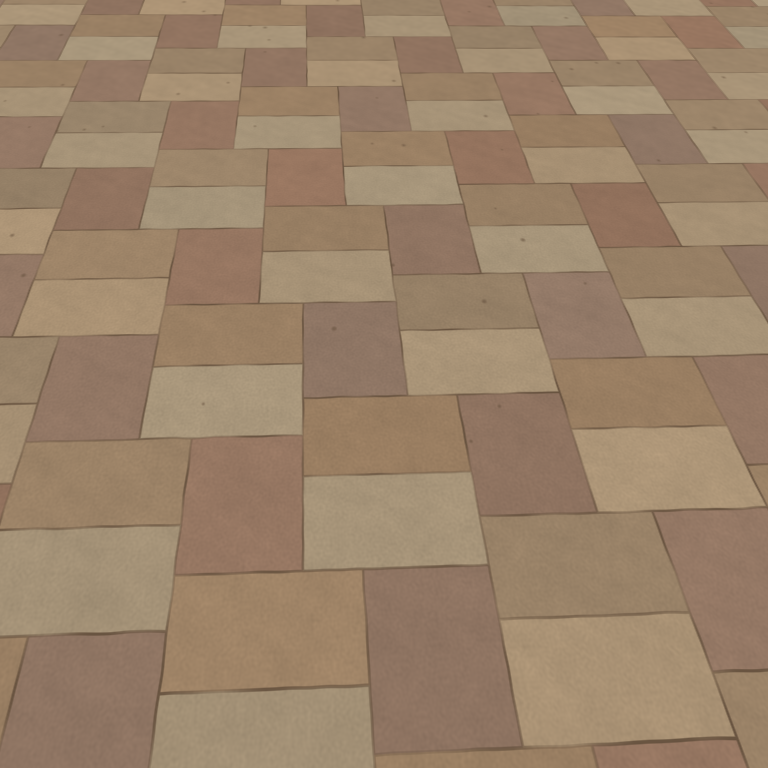
This texture is drawn by a WebGL 2 fragment shader. Its source:

```glsl
#version 300 es
precision highp float;

// Clay paving seen in perspective: pairs of flat slabs (tan behind, pale in front)
// interlock with single pink slabs in a pinwheel lattice. A homography maps the canvas
// to the ground; box coverage gives smooth slabs and joints, noise gives the wear.

uniform vec2 u_resolution;
out vec4 fragColor;

// Ground to canvas homography, one column per ground axis plus the origin
const mat3 GROUND_TO_CANVAS = mat3(0.2495, 0.0113, 0.012,
                                   0.0829, 0.3264, 0.21,
                                   0.3945, 0.2565, 1.0);
const vec2 PINK_SIZE = vec2(0.68, 0.752);    // relative to a unit pair of slabs
const vec2 PAIR_SIZE = vec2(1.0, 0.5);       // one slab of the pair
const float JOINT_HALF_WIDTH = 0.0065;
const float EDGE_WOBBLE = 0.008;
const float SOFTNESS = 1.3;                  // filter width in pixels
const float SPECK_CELL = 0.28;
const float SPECK_CHANCE = 0.09;

const vec3 PALE = vec3(0.655, 0.577, 0.468);
const vec3 TAN = vec3(0.602, 0.508, 0.402);
const vec3 PINK = vec3(0.572, 0.459, 0.383);
const vec3 JOINT = vec3(0.40, 0.32, 0.245);
const vec3 WARM_SHIFT = vec3(0.020, -0.014, -0.030);

vec2 hash2(vec2 p) {
    vec3 q = fract(p.xyx * vec3(0.1031, 0.1030, 0.0973));
    q += dot(q, q.yzx + 33.33);
    return fract((q.xx + q.yz) * q.zy);
}

float gradientNoise(vec2 p) {
    vec2 cell = floor(p), f = fract(p);
    vec2 s = f * f * f * (f * (f * 6.0 - 15.0) + 10.0);
    vec4 corner;
    for (int k = 0; k < 4; k++) {
        vec2 o = vec2(k & 1, k >> 1);
        corner[k] = dot(hash2(cell + o + 157.0) * 2.0 - 1.0, f - o);
    }
    return mix(mix(corner.x, corner.y, s.x), mix(corner.z, corner.w, s.x), s.y);
}

// Filtered coverage of a box; footprint is the filter size on the ground
float boxCoverage(vec2 p, vec2 halfSize, vec2 footprint) {
    vec2 c = clamp((halfSize - abs(p)) / footprint + 0.5, 0.0, 1.0);
    return c.x * c.y;
}

// Adds one slab to the colour sum (weight in w) and to the joint-free area
void addSlab(vec2 p, vec2 size, vec3 tint, vec2 id, vec2 footprint,
             inout vec4 sum, inout float solid) {
    float cover = boxCoverage(p, size * 0.5, footprint);
    if (cover <= 0.0) return;
    vec2 variation = hash2(id + 71.0) - 0.5;
    vec3 colour = tint * (1.0 + 0.055 * variation.x) + WARM_SHIFT * variation.y;
    // Faint diagonal firing bands, different in each slab
    float bands = gradientNoise(vec2(p.x + p.y * 2.0, p.y - p.x) * vec2(5.0, 1.5) + id * 9.7);
    colour *= 1.0 + 0.03 * bands;
    sum += vec4(colour, 1.0) * cover;
    solid += boxCoverage(p, size * 0.5 - JOINT_HALF_WIDTH, footprint);
}

// Sparse dark chips on the surface
float specks(vec2 p, float blur) {
    vec2 cell = floor(p / SPECK_CELL);
    vec2 place = hash2(cell + 311.0), kind = hash2(cell + 523.0);
    float d = length(p - (cell + 0.2 + 0.6 * place) * SPECK_CELL);
    float radius = mix(0.006, 0.017, kind.y);
    return step(kind.x, SPECK_CHANCE) * (1.0 - smoothstep(radius - blur, radius + blur, d));
}

void main() {
    vec2 uv = gl_FragCoord.xy / u_resolution;
    vec3 projected = inverse(GROUND_TO_CANVAS) * vec3(uv, 1.0);
    vec2 ground = projected.xy / projected.z;
    vec2 footprint = SOFTNESS * fwidth(ground);
    float blur = max(footprint.x, footprint.y);

    // Slightly uneven slab edges
    vec2 p = ground + EDGE_WOBBLE * vec2(gradientNoise(ground * 6.0),
                                         gradientNoise(ground * 6.0 + 40.0));

    // Pinwheel lattice: visit the cells around this point
    mat2 lattice = mat2(1.0, -PINK_SIZE.y, PINK_SIZE.x, 1.0);
    vec2 base = floor(inverse(lattice) * p);
    vec4 sum = vec4(0.0);
    float solid = 0.0;
    for (int k = 0; k < 9; k++) {
        vec2 cell = base + vec2(k % 3, k / 3) - 1.0;
        vec2 q = p - lattice * cell;
        vec2 id = cell * 3.0;
        addSlab(q - vec2(0.5, 0.25), PAIR_SIZE, PALE, id, footprint, sum, solid);
        addSlab(q - vec2(0.5, 0.75), PAIR_SIZE, TAN, id + 1.0, footprint, sum, solid);
        vec2 pinkCentre = vec2(1.0 + 0.5 * PINK_SIZE.x, 1.0 - 0.5 * PINK_SIZE.y);
        addSlab(q - pinkCentre, PINK_SIZE, PINK, id + 2.0, footprint, sum, solid);
    }
    vec3 colour = sum.rgb / max(sum.a, 0.001);

    // Mottling and sandy grain, fading where it is finer than a pixel
    float grainFade = 1.0 - smoothstep(0.006, 0.03, blur);
    colour *= 1.0 + 0.035 * gradientNoise(ground * 4.0) + 0.03 * gradientNoise(ground * 13.0);
    colour *= 1.0 + 0.06 * grainFade * gradientNoise(ground * 55.0);

    // Joints, filled and faded in places
    float jointWear = smoothstep(-0.35, 0.35, gradientNoise(ground * 3.5 + 19.0));
    float gap = clamp(1.0 - solid, 0.0, 1.0);
    colour = mix(colour, JOINT, gap * mix(0.3, 0.95, jointWear));
    colour = mix(colour, JOINT, 0.55 * specks(ground, blur));

    fragColor = vec4(colour, 1.0);
}
```
